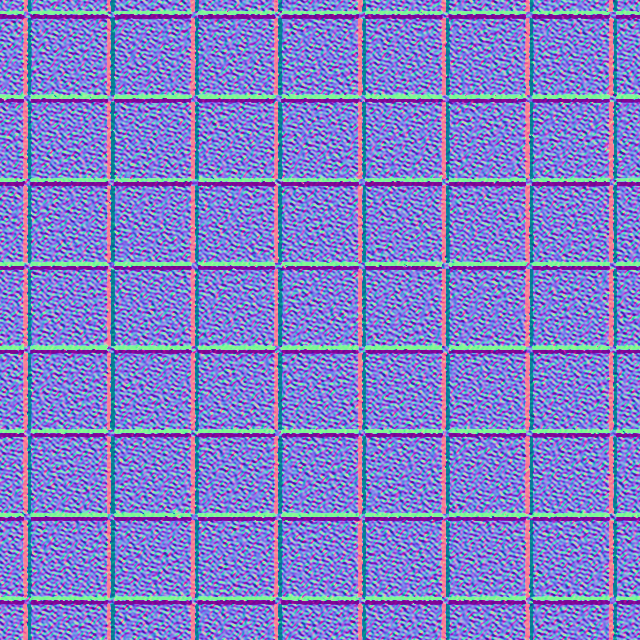
This texture map is drawn by a Shadertoy shader. Its source:

```glsl
// Tangent-space normal map of square tiles with rough stucco faces and narrow grooves.
#define TILES 7.65               // tiles across the canvas
#define ORIGIN vec2(0.0427, 0.0617) // first groove crossing
#define GROOVE 0.0056            // half width of a groove
#define SOFT 0.0015              // edge softness
#define WALL_SLOPE 5.5           // steepness of groove walls
#define GRAIN_FREQ 122.0         // stucco ridges across the canvas
#define GRAIN_SLOPE vec2(0.50, 0.60) // stucco steepness per axis
#define GRAIN_PEAK 0.22          // extra steepness of the roughest ridges
#define GRAIN_WOBBLE 0.0004      // groove edge wear
#define LINE_VARIATION 0.0018    // uneven wall widths between grooves
#define BLUE_RANGE 0.42          // brightness of upward-facing areas
#define WAVES 32

const float TAU = 6.2831853;

float hash(float n) {
    return fract(sin(n * 12.9898) * 43758.547);
}

// Layered plane waves: xy = normalized slope, z = height
vec3 stucco(vec2 p) {
    vec3 sum = vec3(0.0);
    for (int i = 0; i < WAVES; i++) {
        float n = float(i) + 1.0;
        float angle = n * 2.39996;
        float scale = mix(0.45, 1.5, hash(n));
        vec2 dir = vec2(cos(angle), sin(angle));
        float phase = TAU * (GRAIN_FREQ * scale * dot(dir, p) + hash(n + 71.3));
        sum += vec3(dir * scale * cos(phase), sin(phase));
    }
    return sum * vec3(2.0, 2.0, 1.414) / sqrt(float(WAVES));
}

void mainImage(out vec4 fragColor, in vec2 fragCoord) {
    vec2 uv = fragCoord / iResolution.xy;
    vec3 grain = stucco(uv);

    // Signed distance to the nearest vertical (x) and horizontal (y) groove
    vec2 grid = (uv - ORIGIN) * TILES + 0.5;
    vec2 line = floor(grid);
    vec2 dist = (fract(grid) - 0.5) / TILES + GRAIN_WOBBLE * grain.z;

    // Opposing walls, with the split shifted a little on each line
    vec2 shift = (vec2(hash(line.x + 19.0), hash(line.y + 43.0)) - 0.5) * LINE_VARIATION;
    vec2 side = smoothstep(-SOFT, SOFT, dist + shift) * 2.0 - 1.0;
    vec2 band = 1.0 - smoothstep(GROOVE - SOFT, GROOVE + SOFT, abs(dist));

    // Walls vanish where grooves cross; green axis points down
    vec2 walls = vec2(-side.x, side.y) * band * (1.0 - band.yx);
    vec2 rough = grain.xy * (0.7 + GRAIN_PEAK * dot(grain.xy, grain.xy));
    vec2 slope = rough * GRAIN_SLOPE + walls * WALL_SLOPE;

    vec3 normal = normalize(vec3(slope, 1.0));
    fragColor = vec4(normal * vec3(0.48, 0.48, BLUE_RANGE) + 0.5, 1.0);
}
```
